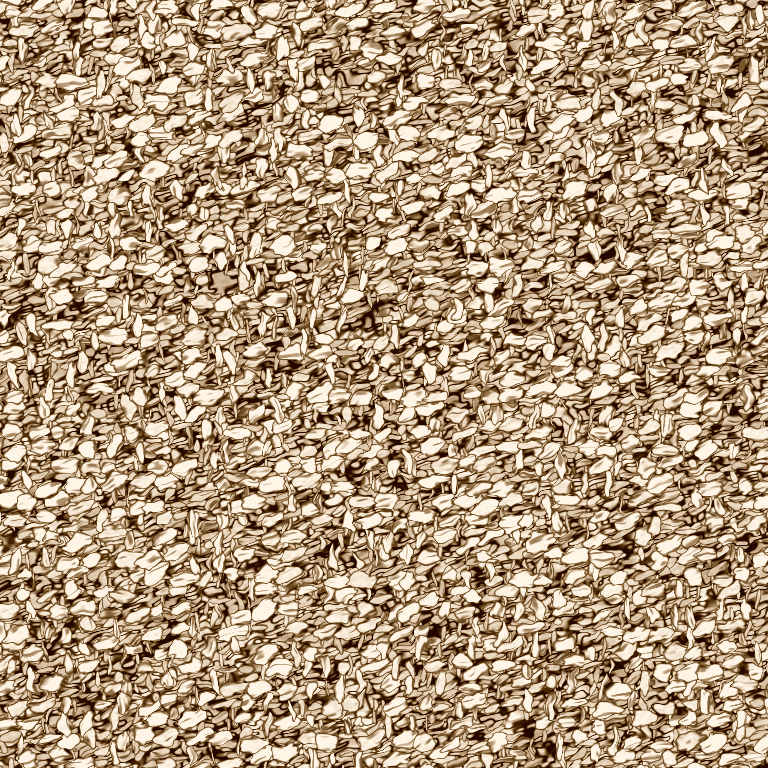
A three.js fragment shader for this texture:

```glsl
// Coarse cream and brown tweed: ragged pale tufts, some lying and some upright.
// Two layers of scattered, dark-rimmed ellipses are painted over a bed of
// fine contour-lined fibres; the resulting tone is mapped to a sepia ramp.
varying vec2 vUv;

vec4 hash4(vec2 p) {
  vec4 q = fract(p.xyxy * vec4(0.1031, 0.1030, 0.0973, 0.1099));
  q += dot(q, q.wzxy + 33.33);
  return fract((q.xxyz + q.yzzw) * q.zywx);
}

float noise(vec2 p) {
  vec2 i = floor(p), f = fract(p);
  f = f * f * (3.0 - 2.0 * f);
  float low = mix(hash4(i).x, hash4(i + vec2(1.0, 0.0)).x, f.x);
  float high = mix(hash4(i + vec2(0.0, 1.0)).x, hash4(i + 1.0).x, f.x);
  return mix(low, high, f.y);
}

vec2 turn(vec2 p, float angle) {
  float c = cos(angle), s = sin(angle);
  return mat2(c, -s, s, c) * p;
}

float ellipse(vec2 p, vec2 radii) {
  float k = length(p / radii);
  return k * (k - 1.0) / max(length(p / (radii * radii)), 0.001);
}

// Dark creases between the tufts, drawn as contour lines of stretched noise
float fibreBed(vec2 p) {
  float n = noise(turn(p, 0.3) * vec2(100.0, 215.0) + 40.0);
  float crease = smoothstep(0.0, 0.3, abs(n - 0.5));
  return mix(0.03, 0.92, crease) + 0.14 - 0.42 * noise(p * 48.0);
}

// Paints one jittered layer of tufts over the given tone
float tufts(float tone, vec2 p, vec2 grid, vec2 size, float rim, float paleness, float seed) {
  vec2 cell = floor(p * grid);
  for (int j = -1; j <= 1; j++) {
    for (int i = -1; i <= 1; i++) {
      vec2 id = cell + vec2(float(i), float(j));
      vec4 place = hash4(id + seed);
      vec4 look = hash4(id + seed + 57.3);
      float stagger = 0.5 * mod(id.y, 2.0) - 0.25;
      vec2 center = id + 0.5 + 0.65 * (place.xy - 0.5) + vec2(stagger, 0.0);
      float upright = step(0.66, place.z);
      float lean = mix(0.02, 1.3, upright) + 0.55 * look.x;
      vec2 q = turn(p - center / grid, lean);
      vec2 radii = size * (0.68 + 0.6 * look.yz) * mix(vec2(1.0), vec2(0.9, 0.72), upright);

      // Frayed outline and streaks running along the tuft
      vec2 along = q + id * 0.37;
      float d = ellipse(q, radii);
      d += (noise(along * vec2(130.0, 260.0)) - 0.5) * size.y * 0.6;
      float streak = noise(along * vec2(55.0, 310.0) + 19.0);
      float fill = paleness + 0.14 * look.w - 0.5 * smoothstep(0.64, 0.92, streak);
      float shade = mix(0.08, fill, smoothstep(0.0004, -rim, d));
      float cover = smoothstep(0.001, -0.001, d) * step(place.w, 0.85);
      tone = mix(tone, shade, cover);
    }
  }
  return tone;
}

// Evenly rising ramp from burnt brown through tan to cream
vec3 sepia(float t) {
  t = clamp(t, 0.0, 1.0);
  return clamp(vec3(0.14, 0.025, -0.11) + t * vec3(1.04, 0.92, 0.78)
    + t * t * vec3(-0.18, 0.015, 0.23), 0.0, 1.0);
}

void main() {
  // Uneven yarn bends every layer slightly
  vec2 bend = vec2(noise(vUv * 75.0), noise(vUv * 75.0 + 90.0)) - 0.5;
  vec2 p = vUv + bend * vec2(0.008, 0.006);

  float tone = fibreBed(p);
  tone = tufts(tone, p, vec2(42.0, 80.0), vec2(0.0130, 0.0048), 0.0022, 0.80, 11.0);
  tone = tufts(tone, p, vec2(30.0, 42.0), vec2(0.0162, 0.0096), 0.0032, 0.95, 83.0);

  // Fine grain keeps the mid tones fibrous
  tone += 0.12 * (noise(turn(vUv, 0.3) * vec2(170.0, 330.0)) - 0.5);
  gl_FragColor = vec4(sepia(tone), 1.0);
}
```
